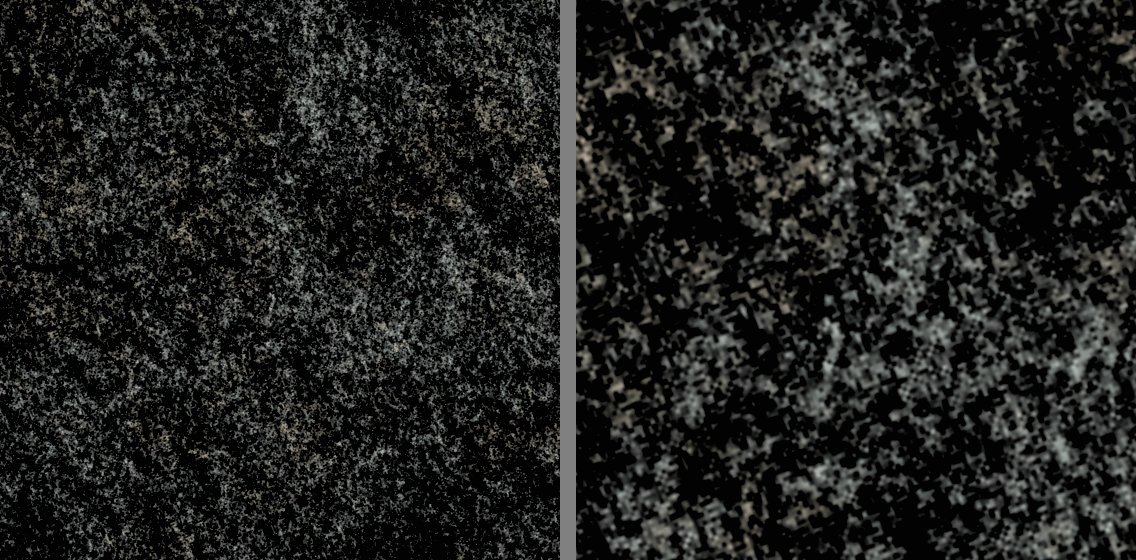
Left: the whole. Right: its middle third, enlarged.
Give the GLSL for this texture, as a Shadertoy shader.

```glsl
// Black granite: fine grey mineral specks on black, with faint slanted veins.

const float VEIN_ANGLE = -1.02;
const int VEIN_COUNT = 8;
const vec3 BLACK_BASE = vec3(0.008, 0.009, 0.008);
const vec3 COOL_GREY = vec3(0.97, 1.02, 0.99);
const vec3 WARM_GREY = vec3(1.06, 1.00, 0.88);

float hash(vec2 cell) {
    vec3 h = fract(cell.xyx * vec3(0.1031, 0.1030, 0.0973));
    h += dot(h, h.yzx + 33.33);
    return fract((h.x + h.y) * h.z);
}

// Smooth value noise, centred on zero with a spread of about one.
float noise(vec2 p) {
    vec2 cell = floor(p);
    vec2 f = fract(p);
    f = f * f * (3.0 - 2.0 * f);
    float low = mix(hash(cell), hash(cell + vec2(1.0, 0.0)), f.x);
    float high = mix(hash(cell + vec2(0.0, 1.0)), hash(cell + vec2(1.0, 1.0)), f.x);
    return (mix(low, high, f.y) - 0.5) * 4.66;
}

vec2 direction(float angle) {
    return vec2(cos(angle), sin(angle));
}

// Coordinates with x along the given angle and y across it.
vec2 alongAxis(vec2 p, float angle) {
    vec2 axis = direction(angle);
    return vec2(dot(p, axis), dot(p, vec2(-axis.y, axis.x)));
}

// Noise whose features are stretched along the given angle.
float streaks(vec2 p, float angle, float frequency, float stretch, float seed) {
    vec2 q = alongAxis(p, angle) * frequency;
    return noise(q * vec2(1.0 / stretch, 1.0) + seed);
}

float segmentDistance(vec2 p, vec2 start, vec2 end) {
    vec2 line = end - start;
    float t = clamp(dot(p - start, line) / dot(line, line), 0.0, 1.0);
    return length(p - start - t * line);
}

// Short, crooked veins with soft borders.
float veins(vec2 p) {
    vec2 bend = vec2(noise(p * 19.0 + 3.0), noise(p * 19.0 + 47.0));
    vec2 warped = p + 0.007 * bend;
    float glow = 0.0;
    for (int i = 0; i < VEIN_COUNT; i++) {
        float id = float(i);
        vec2 centre = fract(vec2(0.52, 0.53) + id * vec2(0.755, 0.570));
        float angle = VEIN_ANGLE + 0.5 * (hash(vec2(id, 5.0)) - 0.4);
        float halfLength = mix(0.04, 0.11, hash(vec2(id, 9.0)));
        vec2 reach = halfLength * direction(angle);
        float d = segmentDistance(warped, centre - reach, centre + reach);
        float strength = mix(0.55, 1.3, hash(vec2(id, 13.0)));
        glow = max(glow, strength * exp(-d * d / 0.00013));
    }
    return glow;
}

// Sum of grain, clump and cloud scales.
float mineralDensity(vec2 p) {
    float fine = 0.60 * streaks(p, 0.4, 370.0, 1.0, 11.0);
    fine += 0.54 * streaks(p, VEIN_ANGLE - 0.3, 195.0, 1.25, 71.0);
    float clumps = 0.36 * streaks(p, VEIN_ANGLE, 88.0, 1.4, 131.0);
    clumps += 0.23 * streaks(p, VEIN_ANGLE + 0.2, 36.0, 1.7, 191.0);
    float clouds = 0.20 * streaks(p, VEIN_ANGLE + 0.4, 12.0, 1.8, 251.0);
    clouds += 0.19 * streaks(p, -0.6, 4.5, 1.3, 311.0);
    float drift = 0.25 * (p.x - 0.5) - 0.12 * (p.y - 0.5);
    return fine + clumps + clouds + drift;
}

// Only the upper part of the density rises out of the black.
float speckBrightness(float density) {
    return 0.262 * pow(max(density - 0.16, 0.0), 0.8);
}

vec3 mineralTint(vec2 p) {
    float warmth = 0.6 * noise(p * 9.0 + 83.0) + 0.5 * noise(p * 55.0 + 29.0);
    return mix(COOL_GREY, WARM_GREY, smoothstep(-0.5, 1.5, warmth));
}

void mainImage(out vec4 fragColor, in vec2 fragCoord) {
    vec2 p = fragCoord / iResolution.y;
    float density = mineralDensity(p) + 0.95 * veins(p) - 0.04;
    float brightness = min(speckBrightness(density), 0.66);
    fragColor = vec4(BLACK_BASE + brightness * mineralTint(p), 1.0);
}
```
